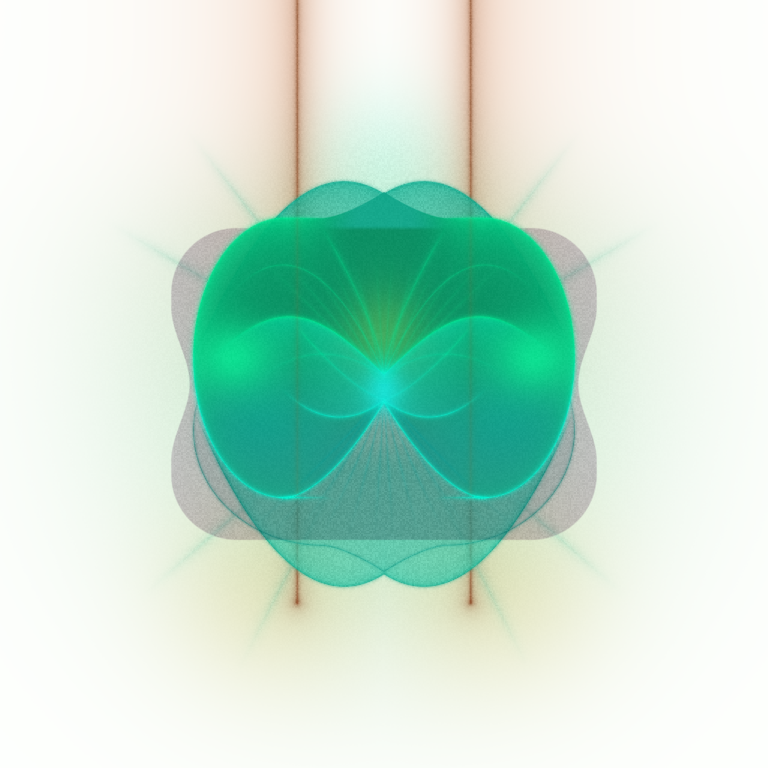
A Shadertoy shader for this background:

```glsl
float hash(vec2 cell) {
    vec3 h = fract(vec3(cell.xyx) * 0.1031);
    h += dot(h, h.yzx + 33.33);
    return fract((h.x + h.y) * h.z);
}

float fill(float d) {
    return smoothstep(1.0, -1.0, d * iResolution.y);
}

// Soft line along the zero set of a field, corrected for its slope
float stroke(float field, float width) {
    float slope = length(vec2(dFdx(field), dFdy(field))) * iResolution.y;
    return exp(-abs(field) / (max(slope, 0.5) * width));
}

float gauss(vec2 offset, vec2 radius) {
    vec2 v = offset / radius;
    return exp(-dot(v, v));
}

// Rounded lobe with a cusp rising toward the mirror axis
float lobe(vec2 q, vec2 center, vec2 radius) {
    vec2 v = vec2(max(q.x - center.x, 0.0), q.y - center.y) / radius;
    return (length(v) - 1.0) * radius.y - 0.034 * pow(max(1.0 - q.x / 0.08, 0.0), 1.5);
}

float roundBox(vec2 q, vec2 halfSize, float radius) {
    vec2 d = abs(q) - halfSize + radius;
    return length(max(d, 0.0)) + min(max(d.x, d.y), 0.0) - radius;
}

void mainImage(out vec4 fragColor, in vec2 fragCoord) {
    vec2 p = (fragCoord - 0.5 * iResolution.xy) / iResolution.y;
    vec2 q = vec2(abs(p.x), p.y);
    float x = q.x, y = q.y, r = length(q);

    // Pale background tints
    vec3 col = vec3(0.995, 1.0, 0.992);
    col -= vec3(0.27, 0.12, 0.25) * exp(-r * r * 11.0) * smoothstep(0.45, 0.12, y);
    col -= vec3(0.04, 0.15, 0.21) * exp(-abs(x - 0.113) * (x < 0.113 ? 24.0 : 10.0)) * smoothstep(-0.1, 0.25, y);
    col -= vec3(0.02, 0.06, 0.15) * gauss(q - vec2(0.14, -0.27), vec2(0.14, 0.13));
    col -= vec3(0.13, 0.01, 0.04) * gauss(q - vec2(0.0, 0.28), vec2(0.1, 0.1));

    // Faint outer beams, alternating below and above
    float angle = atan(x, abs(y) + 1e-5);
    for (int i = 0; i < 4; i++) {
        float side = i % 2 == 0 ? -1.0 : 1.0;
        float beam = exp(-abs(angle - 0.47 - 0.19 * float(i)) * 55.0) * step(0.0, side * y);
        col = mix(col, vec3(0.45, 0.8, 0.68), 0.4 * beam * smoothstep(0.43, 0.25, r));
    }

    // Twin stems with drop-shaped ends
    float stem = length(q - vec2(0.113, max(y, -0.285)));
    float drop = exp(-length(q - vec2(0.113, -0.284)) / 0.006);
    col = mix(col, vec3(0.58, 0.34, 0.2), min(0.6 * exp(-stem / 0.0022) + 0.27 * exp(-stem / 0.016) + 0.3 * drop, 1.0));

    // Translucent petals above and below
    vec3 petalColor = y > 0.0 ? vec3(0.08, 0.69, 0.58) : vec3(0.22, 0.77, 0.65);
    float petal = abs(y) - 0.2635 + 6.0 * (x - 0.052) * (x - 0.052);
    float ends = smoothstep(0.03, 0.12, abs(y));
    float skirt = lobe(q, vec2(0.08, -0.06), vec2(0.168, 0.15));
    float low = smoothstep(0.02, -0.08, y);
    col = mix(col, vec3(0.5, 0.66, 0.64), 0.3 * fill(skirt) * low);
    col = mix(col, petalColor, fill(petal) * ends * (0.64 + 0.2 * exp(petal * 60.0)));
    col = mix(col, vec3(0.02, 0.66, 0.55), 0.65 * ends * stroke(petal, 0.0016));
    col = mix(col, vec3(0.08, 0.62, 0.54), 0.6 * low * stroke(skirt, 0.0014));

    // Pinched grey plate
    float pinch = 0.024 * (1.0 - smoothstep(0.0, 0.1, abs(y)));
    float plate = fill(roundBox(q + vec2(pinch, 0.0), vec2(0.277, 0.203), 0.085));
    col *= mix(vec3(1.0), vec3(0.84, 0.79, 0.84), plate);

    // Green body
    float body = lobe(q, vec2(0.13, 0.034), vec2(0.118, 0.182));
    float hem = -0.148 + 0.125 * pow(max(1.0 - x / 0.13, 0.0), 1.7);
    float inside = fill(max(body, hem - y));
    vec3 green = mix(vec3(0.15, 0.56, 0.52), vec3(0.03, 0.56, 0.38), smoothstep(-0.1, 0.06, y));
    float crown = smoothstep(0.199, 0.207, y) * smoothstep(0.1, 0.03, x);
    green = mix(green, vec3(0.07, 0.65, 0.54), crown);
    float rim = exp(min(body, 0.0) * 24.0) * smoothstep(0.03, 0.13, x);
    green = mix(green, vec3(0.0, 0.83, 0.53), rim * mix(0.3, 0.9, smoothstep(-0.15, 0.05, y)));
    green = mix(green, vec3(0.0, 0.62, 0.56), 0.6 * gauss(q - vec2(0.16, -0.045), vec2(0.09, 0.06)));

    // Wing veils and inner glows
    float wing = y - 0.012 - 0.0755 * sin(12.7 * x);
    float wingFade = smoothstep(0.235, 0.13, x);
    float veil = fill(wing) * exp(min(wing, 0.0) * 14.0) * smoothstep(-0.02, 0.09, x);
    green = mix(green, vec3(0.0, 0.83, 0.62), 0.75 * veil * wingFade);
    green = mix(green, vec3(0.0, 0.93, 0.58), 0.85 * gauss(q - vec2(0.197, 0.035), vec2(0.05, 0.045)));
    green = mix(green, vec3(0.33, 0.69, 0.33), 0.75 * gauss(q - vec2(0.0, 0.06), vec2(0.05, 0.06)));
    col = mix(col, green, 0.93 * inside);

    // Fan of curved rays from the center
    float reach = abs(y + 0.008);
    for (int i = 0; i < 6; i++) {
        float ray = x - (0.08 + 0.23 * float(i)) * pow(reach, 1.15);
        float fade = smoothstep(0.2, 0.03, reach) * smoothstep(0.0, 0.02, reach);
        vec3 tint = y > 0.0 ? vec3(0.05, 0.8, 0.5) : vec3(0.0, 0.62, 0.6);
        col = mix(col, tint, 0.38 * fade * stroke(ray, 0.0022));
    }

    // Bright strands: arch, ribbon, wing edges and outline
    float arch = y - 0.155 + 8.2 * (x - 0.1315) * (x - 0.1315);
    float ribbon = x - 0.086 * pow(max(y - 0.013, 0.0) / 0.2, 1.4);
    float fold = y + 0.02 - 0.107 * pow(x / 0.124, 1.4);
    float lowerWing = y + 0.043 - 6.5 * (x - 0.058) * (x - 0.058);
    float innerArc = y - 0.039 + 4.6 * (x - 0.08) * (x - 0.08);
    float light = 0.35 * stroke(arch, 0.0013) * smoothstep(0.21, 0.12, x);
    light += 0.4 * stroke(ribbon, 0.003) * step(0.013, y) * smoothstep(0.215, 0.16, y);
    light += 0.4 * stroke(fold, 0.002) * smoothstep(0.125, 0.09, x);
    light += 0.3 * stroke(innerArc, 0.002) * smoothstep(0.17, 0.08, x);
    light += 0.75 * stroke(lowerWing, 0.002) * smoothstep(0.14, 0.08, x);
    light += 0.8 * stroke(wing, 0.0025) * wingFade;
    light += 0.8 * stroke(body, 0.0022) * smoothstep(0.06, 0.13, x);
    light += 0.8 * stroke(y - hem, 0.0018) * smoothstep(0.14, 0.125, x);
    vec3 strandColor = mix(vec3(0.02, 0.93, 0.8), vec3(0.0, 0.9, 0.57), smoothstep(-0.05, 0.08, y));
    col = mix(col, strandColor, min(light, 1.0));
    float lens = fill(lowerWing * -1.0) * fill(wing) * smoothstep(0.12, 0.0, x);
    col = mix(col, vec3(0.08, 0.83, 0.75), 0.45 * lens);
    col = mix(col, vec3(0.1, 0.92, 0.88), 0.8 * gauss(q - vec2(0.0, -0.008), vec2(0.025, 0.03)));
    col = mix(col, vec3(0.5, 0.45, 0.25), 0.18 * inside * exp(-stem / 0.003));

    // Fine grain, strongest in the tinted parts
    float grain = hash(floor((p + 0.5) * 512.0)) - 0.5;
    col += grain * 0.06 * smoothstep(0.0, 0.35, 1.0 - col.r) * (1.0 - 0.6 * inside);
    fragColor = vec4(clamp(col, 0.0, 1.0), 1.0);
}
```
